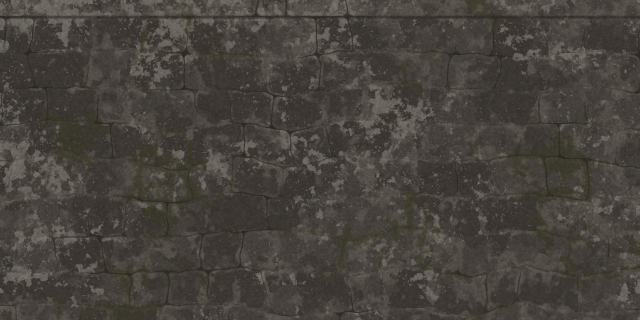
This texture is drawn by a WebGL 1 fragment shader. Its source:

```glsl
precision highp float;
// Weathered dark stone wall with uneven courses, pale lichen and traces of moss.
uniform vec2 u_resolution;

const vec2 STONE_SIZE = vec2(0.142, 0.114);
const float COPING_Y = 0.948;      // straight joint below the top course
const float CORNER_RADIUS = 0.018;
const float JOINT_WIDTH = 0.0026;
const float COURSE_WAVE = 0.050;
const float GRAIN = 0.17;
const vec3 STONE = vec3(0.270, 0.252, 0.236);
const vec3 STAIN = vec3(0.226, 0.208, 0.191);
const vec3 DUST = vec3(0.335, 0.315, 0.288);
const vec3 LICHEN = vec3(0.440, 0.422, 0.397);
const vec3 MOSS = vec3(0.222, 0.214, 0.155);
const vec3 JOINT = vec3(0.160, 0.147, 0.131);

float hash(vec2 p) {
  vec3 q = fract(vec3(p.xyx) * 0.1031);
  q += dot(q, q.yzx + 33.33);
  return fract((q.x + q.y) * q.z);
}

float noise(vec2 p) {
  vec2 i = floor(p), f = fract(p);
  f = f * f * (3.0 - 2.0 * f);
  return mix(mix(hash(i), hash(i + vec2(1.0, 0.0)), f.x),
             mix(hash(i + vec2(0.0, 1.0)), hash(i + 1.0), f.x), f.y);
}

float fbm(vec2 p) {
  float sum = 0.0, amp = 0.52;
  for (int i = 0; i < 5; i++) {
    sum += amp * noise(p);
    p = mat2(1.6, 1.2, -1.2, 1.6) * p + 17.3;
    amp *= 0.5;
  }
  return sum;
}

// Cellular spots of random radius; positive inside a spot.
float spots(vec2 p) {
  vec2 cell = floor(p);
  float best = -1.0;
  for (int y = -1; y <= 1; y++)
    for (int x = -1; x <= 1; x++) {
      vec2 c = cell + vec2(float(x), float(y));
      vec2 centre = c + vec2(hash(c + 3.1), hash(c + 47.7));
      best = max(best, 0.5 * hash(c + 91.3) - length(p - centre));
    }
  return best;
}

// Position of a slanted upright joint, in stone widths.
float upright(float index, float row, float height) {
  vec2 key = vec2(index + 60.0, row + 40.0);
  return index + 0.48 * hash(key) + 0.22 * (hash(key + 7.7) - 0.5) * (height - 0.5);
}

// Distance inside the stone (x), its random tone (y), height within it (z).
vec3 masonry(vec2 p) {
  float free = smoothstep(0.0, 0.12, abs(COPING_Y - p.y));
  vec2 wave = vec2(noise(p * 6.0 + 5.0), noise(p * vec2(5.5, 4.0) + 25.0)) - 0.5;
  vec2 rough = vec2(noise(p * 34.0), noise(p * 34.0 + 60.0)) - 0.5;
  p += COURSE_WAVE * wave * vec2(0.7, free) + 0.010 * rough * vec2(1.0, 0.3 + 0.7 * free);
  float course = (p.y - COPING_Y) / STONE_SIZE.y;
  float row = floor(course), v = course - row;
  float u = p.x / STONE_SIZE.x + hash(vec2(row + 40.0, 8.0));
  float i = floor(u);
  if (u < upright(i, row, v)) i -= 1.0;
  float left = upright(i, row, v), right = upright(i + 1.0, row, v);
  vec2 edge = vec2(min(u - left, right - u), min(v, 1.0 - v)) * STONE_SIZE;
  float inside = CORNER_RADIUS - length(max(CORNER_RADIUS - edge, 0.0));
  return vec3(inside, hash(vec2(i + 80.0, row + 90.0)), v);
}

void main() {
  vec2 p = gl_FragCoord.xy / u_resolution.y;
  float px = 1.0 / u_resolution.y;
  vec3 stone = masonry(p);
  float rim = 1.0 - smoothstep(0.0, CORNER_RADIUS, stone.x);
  float coping = smoothstep(COPING_Y - px, COPING_Y + px, p.y);
  float mottle = fbm(p * 42.0 + 11.0);

  // Dusty face, paler along the edges and on the coping
  float dust = fbm(p * 30.0 + 70.0) + 0.13 * rim + 0.10 * coping;
  vec3 col = mix(STONE, DUST, smoothstep(0.46, 0.72, dust));

  // Dark ragged stains in the middle of some stones
  float stain = fbm(p * 7.0 + 3.0) + 0.8 * (mottle - 0.5) + 0.36 * (stone.y - 0.5)
              - 0.24 * rim + 0.16 * (p.y - 0.4) - 0.25 * coping;
  col = mix(col, STAIN, 0.92 * smoothstep(0.45, 0.62, stain));

  // Lichen crusts and scattered ragged specks, denser higher up
  float colony = fbm(p * 6.0 + 130.0) - 0.5 + 0.16 * (p.y - 0.5);
  float crust = fbm(p * 44.0 + 190.0) + 0.75 * colony + 0.06 * rim;
  col = mix(col, LICHEN, 0.85 * smoothstep(0.67, 0.82, crust));
  vec2 ragged = vec2(noise(p * 120.0 + 7.0), noise(p * 120.0 + 35.0)) - 0.5;
  float speck = spots(p * 84.0 + 0.9 * ragged) + 0.8 * colony - 0.20;
  col = mix(col, LICHEN, 0.55 * smoothstep(-0.06, 0.20, speck));

  // Moss creeping out of damp joints
  float moss = fbm(p * 4.0 + 250.0) + 0.4 * (mottle - 0.5) + 0.12 * rim - 0.12 * (p.y - 0.4);
  col = mix(col, MOSS, 0.75 * smoothstep(0.64, 0.78, moss));

  // Rounded relief and thin joints of uneven depth
  col *= 1.0 + 0.10 * rim * (stone.z - 0.5);
  float depth = 0.12 + 0.70 * smoothstep(0.40, 0.75, noise(p * 9.0 + 310.0));
  float gap = 1.0 - smoothstep(JOINT_WIDTH * 0.2 - px * 0.5, JOINT_WIDTH + px * 0.5, stone.x);
  col = mix(col, JOINT, gap * depth);
  float ledge = 1.0 - smoothstep(0.001, 0.005 + px, abs(p.y - COPING_Y + 0.002));
  col = mix(col, JOINT, 0.6 * ledge);

  // Fine mineral grain
  col *= 1.0 + GRAIN * (noise(p * 190.0) - 0.5) + 0.18 * (mottle - 0.5);
  gl_FragColor = vec4(col, 1.0);
}
```
